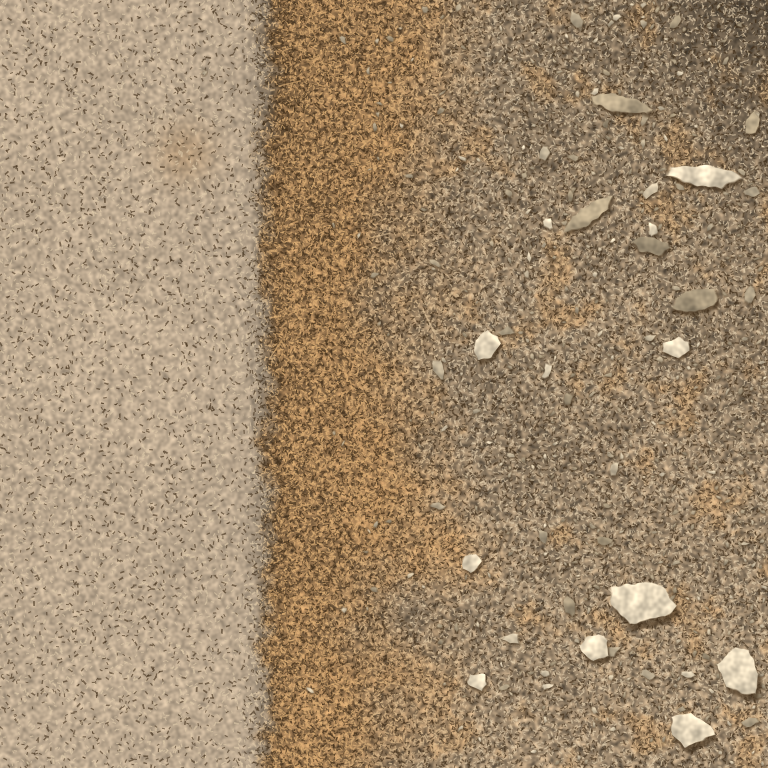
Give the GLSL for this texture, as a WebGL 1 fragment shader.

```glsl
precision highp float;
uniform vec2 u_resolution;

#define ROAD_EDGE 0.345
#define STRAW_END 0.55
#define GRIT 0.36
#define FLAKE_LAYERS 7
#define ROAD vec3(0.72, 0.645, 0.55)
#define DIRT vec3(0.595, 0.515, 0.415)
#define STRAW vec3(0.60, 0.465, 0.315)
#define CREAM vec3(0.90, 0.84, 0.73)
#define DULL vec3(0.73, 0.66, 0.54)
#define SHADE vec3(0.25, 0.18, 0.10)

vec2 p;
vec3 color;

float hash(vec2 v) { return fract(sin(dot(v, vec2(127.1, 311.7))) * 43758.5); }
vec2 hash2(vec2 v) { return vec2(hash(v), hash(v + 37.3)); }
mat2 rotation(float a) { return mat2(cos(a), -sin(a), sin(a), cos(a)); }

float slope(vec2 cell, vec2 f) {
  float a = 6.2832 * hash(cell);
  return dot(vec2(cos(a), sin(a)), f);
}

// Gradient noise
float noise(vec2 v) {
  vec2 i = floor(v), f = fract(v), u = f * f * (3.0 - 2.0 * f), e = vec2(1, 0);
  return 1.4 * mix(mix(slope(i, f), slope(i + e, f - e), u.x),
    mix(slope(i + e.yx, f - e.yx), slope(i + 1.0, f - 1.0), u.x), u.y);
}

float fbm(vec2 v) {
  float sum = 0.0, amp = 0.6;
  for (int i = 0; i < 4; i++) {
    sum += amp * noise(v);
    v = rotation(0.7) * v * 2.1 + 5.3;
    amp *= 0.55;
  }
  return sum;
}

// Irregular convex outline, cut by jittered half planes
float chip(vec2 q, float seed) {
  float d = -1.0;
  for (int i = 0; i < 7; i++) {
    vec2 h = hash2(vec2(float(i), seed * 91.0));
    float a = (float(i) + 0.8 * h.x) * 0.8976;
    d = max(d, dot(q, vec2(cos(a), sin(a))) - mix(0.65, 1.0, h.y));
  }
  return d;
}

// Stone with a shadow, a lit top and a rough face
void stone(float x, float y, float w, float h, float turn, vec3 tint) {
  vec2 q = p - vec2(x, y), size = vec2(w, h);
  if (length(q) > max(w, h) * 1.8 + 0.01) return;
  float seed = hash(vec2(x, y)), thin = min(w, h), aa = 0.8 / u_resolution.y;
  q += 0.0025 * vec2(noise(p * 90.0), noise(p * 90.0 + 40.0));
  mat2 r = rotation(turn);
  float d = chip(r * q / size, seed) * thin;
  float shadow = chip(r * (q + vec2(-0.12, 0.28) * thin) / size, seed) * thin;
  color = mix(color, SHADE, 0.65 * (1.0 - smoothstep(-0.002, 0.003, shadow)));
  float light = 1.0 + 0.1 * clamp(q.y / h, -1.0, 1.0) + 0.2 * noise(p * 55.0) + 0.13 * noise(p * 160.0);
  color = mix(color, tint * light, 1.0 - smoothstep(-aa, aa, d));
}

// Pebbles on a jittered grid, denser to the right
void pebbles(float count, float density) {
  vec2 cell = floor(p * count), h = hash2(cell + count), k = hash2(cell + count + 71.0);
  vec2 c = (cell + 0.3 + 0.4 * h) / count;
  if (k.x > density * smoothstep(0.33, 0.95, c.x)) return;
  vec2 size = vec2(0.3, 0.17) * mix(0.5, 1.0, k.y) / count;
  stone(c.x, c.y, size.x, size.y, 6.28 * h.y, mix(DULL * 0.85, CREAM, h.x * h.x));
}

// Short strokes: x is pale cover, y is dark cover
vec2 flakes(float freq, float seed, float density, vec2 size) {
  vec2 q = rotation(seed * 1.3) * p * freq + seed * 17.0, cell = floor(q);
  vec2 h = hash2(cell + seed), k = hash2(cell + seed + 53.0);
  vec2 f = abs(rotation(6.28 * h.x) * (fract(q) - 0.5 - 0.3 * (k - 0.5))) - size;
  float aa = 0.6 * freq / u_resolution.y;
  float cover = step(h.y, density) * (1.0 - smoothstep(-aa, aa, max(f.x, f.y)));
  return cover * vec2(step(0.46, k.x), step(k.x, 0.46));
}

void main() {
  p = gl_FragCoord.xy / u_resolution;
  float broad = fbm(p * 5.0), patchy = fbm(p * 13.0 + 9.0);
  // Ground zones
  float soil = smoothstep(-0.018, 0.018, p.x - ROAD_EDGE + 0.018 * patchy + 0.012 * noise(p * 60.0));
  float end = STRAW_END + 0.16 * broad + 0.06 * patchy;
  float straw = soil * (1.0 - smoothstep(end - 0.13, end + 0.1, p.x));
  straw = max(straw, 0.55 * soil * smoothstep(0.08, 0.4, patchy + 0.3 * broad));
  float stain = exp(-700.0 * dot(p - vec2(0.24, 0.8), p - vec2(0.24, 0.8)));
  float rim = exp(-2000.0 * (p.x - ROAD_EDGE - 0.005) * (p.x - ROAD_EDGE - 0.005));
  vec3 ground = mix(DIRT, STRAW, straw) * (1.04 - 0.1 * p.y + 0.16 * broad + 0.14 * patchy);
  ground *= 1.0 - 0.32 * smoothstep(0.72, 1.0, p.x) * smoothstep(0.62, 1.0, p.y);
  vec3 road = mix(ROAD * (1.02 + 0.05 * broad + 0.04 * patchy), STRAW * 1.1, 0.4 * stain);
  color = mix(road, ground, soil) * (1.0 - 0.2 * rim);
  // Grit, flakes and stalks
  float grain = noise(rotation(0.4) * p * 175.0) + 0.8 * noise(rotation(1.1) * p * 95.0);
  color *= 1.0 + GRIT * grain * mix(0.45, 1.0, soil);
  float density = mix(mix(0.13, 0.36, soil), 0.65, max(straw, 0.6 * rim));
  vec3 pale = mix(vec3(0.88, 0.8, 0.67), vec3(0.88, 0.7, 0.47), straw);
  for (int i = 1; i <= FLAKE_LAYERS; i++) {
    vec2 cover = flakes(85.0 + 13.0 * float(i), float(i), density, vec2(0.3, 0.11));
    color = mix(mix(color, SHADE, 0.6 * cover.y), pale, 0.62 * cover.x);
  }
  color = mix(color, pale, 0.6 * flakes(24.0, 11.0, 0.25 * straw, vec2(0.36, 0.022)).x);
  // Pebbles, then the large stones from top to bottom
  for (int i = 0; i < 3; i++) pebbles(70.0 - 24.0 * float(i), 0.22 - 0.03 * float(i));
  stone(0.807, 0.866, 0.042, 0.014, -0.2, DULL);
  stone(0.979, 0.839, 0.011, 0.018, -0.3, DULL);
  stone(0.918, 0.773, 0.052, 0.016, -0.1, CREAM);
  stone(0.766, 0.72, 0.04, 0.014, 0.65, DULL);
  stone(0.846, 0.682, 0.026, 0.012, -0.2, DULL * 0.85);
  stone(0.911, 0.609, 0.032, 0.017, 0.1, DULL * 0.9);
  stone(0.635, 0.552, 0.022, 0.019, 0.7, CREAM);
  stone(0.881, 0.548, 0.018, 0.013, 0.0, CREAM);
  stone(0.615, 0.268, 0.015, 0.013, 0.4, CREAM);
  stone(0.833, 0.216, 0.049, 0.029, -0.1, CREAM);
  stone(0.773, 0.156, 0.019, 0.021, 0.5, CREAM);
  stone(0.964, 0.125, 0.026, 0.034, 0.2, CREAM);
  stone(0.622, 0.113, 0.015, 0.012, -0.4, CREAM);
  stone(0.898, 0.052, 0.033, 0.026, -0.3, CREAM);
  gl_FragColor = vec4(clamp(color, 0.0, 1.0), 1.0);
}
```
